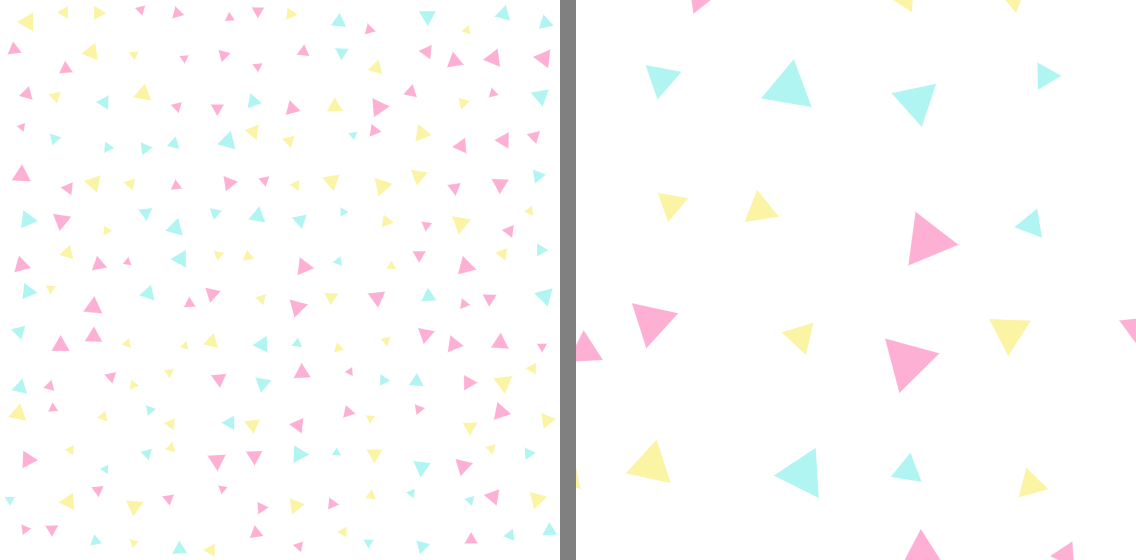
Left: the whole. Right: its middle third, enlarged.
This pattern is drawn by a WebGL 2 fragment shader. Its source:

```glsl
#version 300 es
precision highp float;

uniform vec2 u_resolution;
out vec4 fragColor;

const float CELLS = 14.0;
const float MIN_RADIUS = 0.125;   // circumradius, in cells
const float MAX_RADIUS = 0.28;
const float CELL_MARGIN = 0.03;
const float MAX_TILT = 0.28;
const float QUARTER_TURN = 1.570796;

const vec3 WHITE = vec3(1.0);
const vec3 AQUA = vec3(0.69, 0.96, 0.95);
const vec3 PINK = vec3(0.995, 0.69, 0.83);
const vec3 LEMON = vec3(0.98, 0.955, 0.645);

// Three random values in 0..1 for a cell and a salt
vec3 hash3(vec2 cell, uint salt) {
    uvec3 v = uvec3(uvec2(ivec2(cell) + 64), salt) * 1664525u + 1013904223u;
    v.x += v.y * v.z;
    v.y += v.z * v.x;
    v.z += v.x * v.y;
    v ^= v >> 16u;
    v.x += v.y * v.z;
    v.y += v.z * v.x;
    v.z += v.x * v.y;
    return vec3(v >> 8u) / 16777216.0;
}

vec2 rotate(vec2 p, float angle) {
    float c = cos(angle), s = sin(angle);
    return vec2(c * p.x + s * p.y, c * p.y - s * p.x);
}

// Distance to an equilateral triangle with its apex up
float triangleDistance(vec2 p, float radius) {
    return max(-p.y, abs(p.x) * 0.866025 + p.y * 0.5) - 0.5 * radius;
}

vec3 confettiColor(float pick) {
    return pick < 0.34 ? PINK : pick < 0.67 ? AQUA : LEMON;
}

// One triangle per cell; smaller ones may wander further
vec3 confetti(vec2 p, float pixel) {
    vec2 cell = floor(p);
    vec3 place = hash3(cell, 7u);
    vec3 style = hash3(cell, 23u);

    float radius = mix(MIN_RADIUS, MAX_RADIUS, place.z);
    float room = 0.5 - CELL_MARGIN - radius;
    vec2 center = 0.5 + (place.xy * 2.0 - 1.0) * room;

    // Roughly axis-aligned, with a slight tilt
    float turn = style.x * 4.0;
    float tilt = (fract(turn) * 2.0 - 1.0) * MAX_TILT;
    float angle = floor(turn) * QUARTER_TURN + tilt;

    float d = triangleDistance(rotate(p - cell - center, angle), radius);
    float coverage = 1.0 - smoothstep(-0.7 * pixel, 0.7 * pixel, d);
    return mix(WHITE, confettiColor(style.y), coverage);
}

void main() {
    float canvas = min(u_resolution.x, u_resolution.y);
    vec2 p = gl_FragCoord.xy / canvas * CELLS;
    fragColor = vec4(confetti(p, CELLS / canvas), 1.0);
}
```
